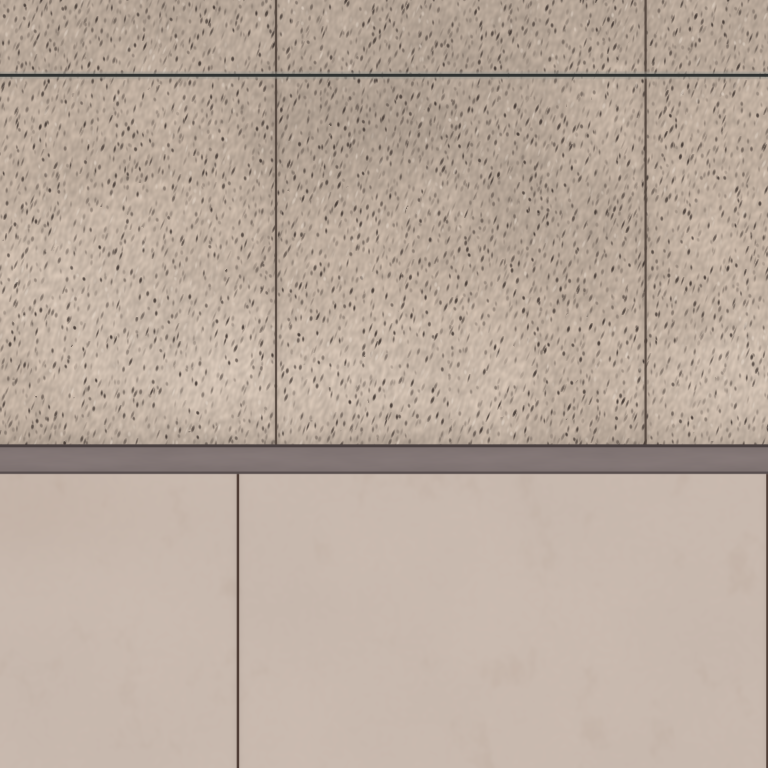
A Shadertoy shader for this texture:

```glsl
const float GROOVE_Y = 0.9020;
const float BAND_TOP = 0.4215;
const float BAND_BOTTOM = 0.3828;
const float UPPER_JOINT_X = 0.3594;
const float UPPER_JOINT_STEP = 0.4812;
const float LOWER_JOINT_X = 0.3098;
const float LOWER_JOINT_STEP = 0.6895;
const int SPECK_LAYERS = 3;
const vec2 SPECK_GRID = vec2(78.0, 60.0);
const vec2 SPECK_RADIUS = vec2(0.0017, 0.0038);
const float SPECK_CHANCE = 0.50;
const float SPECK_SLANT = 0.25;
const float GRAIN_STRENGTH = 0.10;

const vec3 STONE = vec3(0.752, 0.685, 0.625);
const vec3 STONE_LIGHT = vec3(0.835, 0.775, 0.720);
const vec3 SPECK_DARK = vec3(0.27, 0.23, 0.21);
const vec3 PLASTER = vec3(0.785, 0.725, 0.682);
const vec3 PLASTER_STAIN = vec3(0.725, 0.650, 0.595);
const vec3 BAND = vec3(0.480, 0.435, 0.430);
const vec3 BAND_EDGE = vec3(0.27, 0.235, 0.235);
const vec3 GROOVE = vec3(0.19, 0.20, 0.195);
const vec3 JOINT = vec3(0.32, 0.27, 0.24);

vec2 hash2(vec2 p) {
    vec3 q = fract(p.xyx * vec3(0.1031, 0.1030, 0.0973));
    q += dot(q, q.yzx + 33.33);
    return fract((q.xx + q.yz) * q.zy);
}

float cornerSlope(vec2 cell, vec2 toPoint) {
    float angle = 6.28318 * hash2(cell).x;
    return dot(vec2(cos(angle), sin(angle)), toPoint);
}

float gradientNoise(vec2 p) {
    vec2 i = floor(p), f = fract(p), e = vec2(1.0, 0.0);
    vec2 u = f * f * f * (f * (f * 6.0 - 15.0) + 10.0);
    return mix(mix(cornerSlope(i, f), cornerSlope(i + e, f - e), u.x),
               mix(cornerSlope(i + e.yx, f - e.yx), cornerSlope(i + 1.0, f - 1.0), u.x), u.y);
}

float fbm(vec2 p) {
    float sum = 0.0, gain = 0.6;
    for (int i = 0; i < 4; i++) {
        sum += gain * gradientNoise(p);
        p = p * 2.03 + 17.3;
        gain *= 0.55;
    }
    return sum;
}

float line(float d, float halfWidth, float px) {
    return 1.0 - smoothstep(halfWidth - 0.7 * px, halfWidth + 0.7 * px, abs(d));
}

// Signed distance along one axis to the nearest of evenly spaced joints
float repeatedJoint(float x, float first, float spacing) {
    return (fract((x - first) / spacing + 0.5) - 0.5) * spacing;
}

float glow(vec2 p, vec2 center, vec2 radius) {
    vec2 d = (p - center) / radius;
    return exp(-dot(d, d));
}

// x: dark pits, y: pale chips; each cell holds at most one grain
vec2 specks(vec2 p, float density, float px) {
    vec2 cover = vec2(0.0);
    for (int i = 0; i < SPECK_LAYERS; i++) {
        float layer = float(i);
        vec2 q = p * SPECK_GRID + layer * vec2(31.37, 47.61);
        vec2 cell = floor(q);
        vec2 place = hash2(cell + 71.0 * layer);
        vec2 kind = hash2(cell + 131.0 + 19.0 * layer);
        vec2 size = hash2(cell + 257.0 + 37.0 * layer);
        vec2 d = (fract(q) - mix(vec2(0.26), vec2(0.74), place)) / SPECK_GRID;
        d.x -= d.y * SPECK_SLANT * (2.4 * size.y - 0.7);
        vec2 radius = SPECK_RADIUS * mix(vec2(0.55), vec2(1.1), size);
        float edge = 0.9 * px / radius.x;
        float shape = 1.0 - smoothstep(1.0 - edge, 1.0 + edge, length(d / radius));
        float depth = mix(0.22, 0.95, kind.y * kind.y);
        cover.x = max(cover.x, shape * depth * step(kind.x, density));
        cover.y = max(cover.y, shape * depth * step(0.86, kind.x));
    }
    return cover;
}

vec3 speckledStone(vec2 p, float px) {
    float cloud = fbm(p * 7.0 + 3.0);
    float light = 0.55 * glow(p, vec2(0.23, 0.54), vec2(0.16, 0.13))
                + 0.45 * glow(p, vec2(0.52, 0.50), vec2(0.20, 0.08))
                + 0.45 * glow(p, vec2(0.97, 0.51), vec2(0.13, 0.10))
                + 0.25 * glow(p, vec2(0.06, 0.64), vec2(0.12, 0.12));
    float shade = 0.09 * glow(p, vec2(0.50, 0.84), vec2(0.19, 0.10))
                + 0.06 * glow(p, vec2(0.72, 0.72), vec2(0.12, 0.10))
                + 0.05 * smoothstep(0.80, 1.0, p.y)
                + 0.10 * exp(-(p.y - BAND_TOP) / 0.018);
    vec3 color = mix(STONE, STONE_LIGHT, clamp(light + 0.25 * cloud, 0.0, 1.0));
    color *= 1.0 - shade + 0.07 * cloud;
    vec2 slanted = vec2(p.x - SPECK_SLANT * p.y, p.y);
    color *= 1.0 + GRAIN_STRENGTH * (gradientNoise(slanted * vec2(190.0, 110.0))
                                   + 0.7 * gradientNoise(slanted * vec2(95.0, 60.0) + 9.0));
    vec2 grains = specks(p, SPECK_CHANCE - 0.16 * light - 0.15 * cloud + shade, px);
    color = mix(color, SPECK_DARK, grains.x);
    color = mix(color, vec3(0.89, 0.84, 0.79), 0.65 * grains.y);

    // Joints with a soft grimy rim
    float seam = repeatedJoint(p.x, UPPER_JOINT_X, UPPER_JOINT_STEP);
    float groove = p.y - GROOVE_Y;
    color *= 1.0 - 0.12 * exp(-abs(seam) / 0.004);
    color = mix(color, JOINT, 0.92 * line(seam, 0.0014, px));
    color = mix(color, vec3(0.60, 0.60, 0.57), 0.55 * line(groove, 0.0046, 2.0 * px));
    return mix(color, GROOVE, line(groove, 0.0019, px));
}

vec3 smoothPlaster(vec2 p, float px) {
    float cloud = fbm(p * 4.0 + 21.0);
    float smudge = smoothstep(0.12, 0.5, fbm(p * vec2(15.0, 12.0) + 5.0));
    float warm = 0.30 * glow(p, vec2(0.03, 0.34), vec2(0.18, 0.07));
    vec3 color = mix(PLASTER, PLASTER_STAIN, clamp(warm + 0.28 * smudge, 0.0, 1.0));
    color *= 1.0 + 0.022 * cloud + 0.006 * gradientNoise(p * 90.0);
    float seam = repeatedJoint(p.x, LOWER_JOINT_X, LOWER_JOINT_STEP);
    color *= 1.0 - 0.08 * exp(-abs(seam) / 0.003);
    return mix(color, vec3(0.29, 0.22, 0.19), 0.95 * line(seam, 0.0016, px));
}

vec3 metalBand(vec2 p, float px) {
    float across = (p.y - BAND_BOTTOM) / (BAND_TOP - BAND_BOTTOM);
    vec3 color = BAND * (1.0 + 0.07 * sin(3.14159 * across) + 0.05 * fbm(p * vec2(12.0, 70.0)));
    color = mix(color, BAND_EDGE, 0.9 * line(p.y - BAND_TOP + 0.0017, 0.0022, px));
    return mix(color, BAND_EDGE, 0.65 * line(p.y - BAND_BOTTOM - 0.0016, 0.0016, px));
}

void mainImage(out vec4 fragColor, in vec2 fragCoord) {
    vec2 p = fragCoord / iResolution.xy;
    float px = 1.0 / iResolution.y;
    vec3 color = mix(smoothPlaster(p, px), metalBand(p, px),
                     smoothstep(-px, px, p.y - BAND_BOTTOM));
    color = mix(color, speckledStone(p, px), smoothstep(-px, px, p.y - BAND_TOP));
    fragColor = vec4(color, 1.0);
}
```
